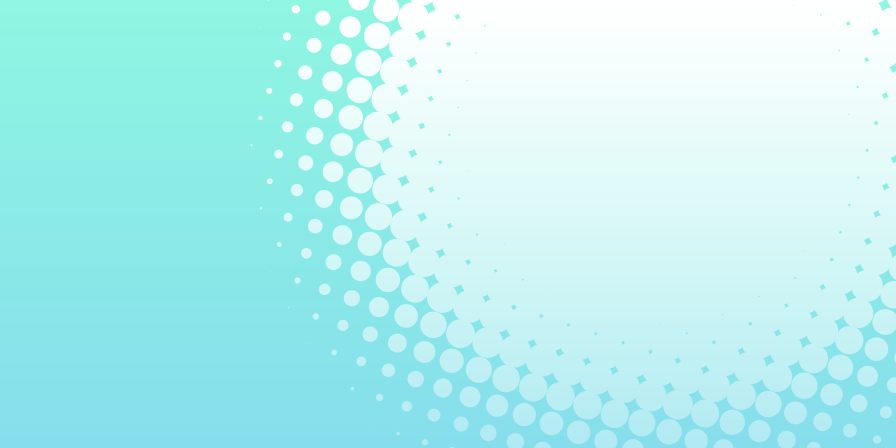
This background is drawn by a WebGL 1 fragment shader. Its source:

```glsl
precision highp float;
// A halftone ring of translucent white dots over a mint-to-sky gradient.
// Dots sit on a tilted square lattice and grow towards the ring centre,
// merging there into a solid disc; the white fades towards the bottom.

uniform vec2 u_resolution;

// Lengths are in units of the canvas height.
#define PITCH 0.0638
#define TILT 0.3154
#define LATTICE_ORIGIN vec2(0.862, 0.9805)
#define RING_CENTER vec2(1.4635, 0.708)
#define OUTER_RADIUS 0.917
#define INNER_RADIUS 0.417
#define GROWTH_CURVE 0.55
#define MINT vec3(0.56, 0.965, 0.885)
#define SKY vec3(0.525, 0.87, 0.925)
#define TOP_OPACITY 1.0
#define BOTTOM_OPACITY 0.35

// Dot radius: zero at the outer rim, gap-free at the inner rim.
float dotRadius(vec2 center) {
  float d = distance(center, RING_CENTER);
  float t = min((OUTER_RADIUS - d) / (OUTER_RADIUS - INNER_RADIUS), 1.3);
  return PITCH * 0.7071 * t * (1.0 + GROWTH_CURVE - GROWTH_CURVE * t);
}

// Signed distance to the union of the dots around p.
float halftone(vec2 p) {
  float c = cos(TILT), s = sin(TILT);
  mat2 tilt = mat2(c, -s, s, c);
  vec2 cell = floor((p - LATTICE_ORIGIN) * tilt / PITCH + 0.5);
  float nearest = 1.0;
  for (int j = -1; j <= 1; j++) {
    for (int i = -1; i <= 1; i++) {
      vec2 node = cell + vec2(float(i), float(j));
      vec2 center = LATTICE_ORIGIN + tilt * node * PITCH;
      nearest = min(nearest, distance(p, center) - dotRadius(center));
    }
  }
  return nearest;
}

void main() {
  vec2 p = gl_FragCoord.xy / u_resolution.y;
  float pixel = 1.0 / u_resolution.y;

  // Vertical background gradient
  vec3 color = mix(SKY, MINT, p.y);

  // White dots with smoothed edges
  float coverage = clamp(0.5 - halftone(p) / pixel, 0.0, 1.0);
  float opacity = mix(BOTTOM_OPACITY, TOP_OPACITY, p.y);
  color = mix(color, vec3(1.0), coverage * opacity);

  gl_FragColor = vec4(color, 1.0);
}
```
